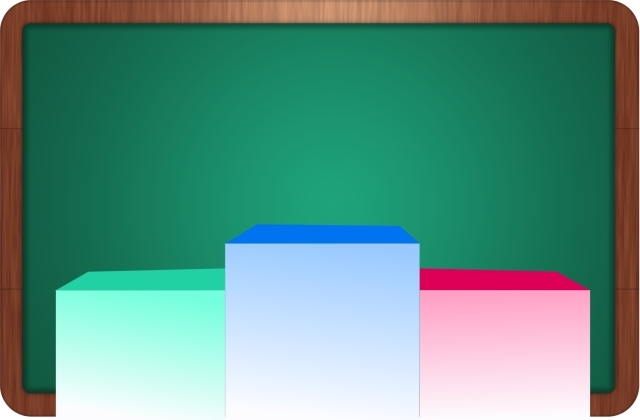
This background is drawn by a Shadertoy shader. Its source:

```glsl
float hash(vec2 p) {
    return fract(sin(dot(p, vec2(127.1, 311.7))) * 4375.85);
}

float noise(vec2 p) {
    vec2 i = floor(p), f = fract(p);
    f = f * f * (3.0 - 2.0 * f);
    return mix(mix(hash(i), hash(i + vec2(1, 0)), f.x),
               mix(hash(i + vec2(0, 1)), hash(i + vec2(1, 1)), f.x), f.y);
}

float roundedBox(vec2 p, vec2 center, vec2 halfSize, float radius) {
    vec2 q = abs(p - center) - halfSize + radius;
    return length(max(q, 0.0)) + min(max(q.x, q.y), 0.0) - radius;
}

// Signed distance to the line a-b, negative on its right side
float edge(vec2 p, vec2 a, vec2 b) {
    vec2 d = normalize(b - a);
    return dot(p - a, vec2(-d.y, d.x));
}

// Convex quad with clockwise corners
float quad(vec2 p, vec2 a, vec2 b, vec2 c, vec2 d) {
    return max(max(edge(p, a, b), edge(p, b, c)),
               max(edge(p, c, d), edge(p, d, a)));
}

float fill(float dist, float pixel) {
    return 1.0 - smoothstep(-0.5 * pixel, 0.5 * pixel, dist);
}

vec3 wood(vec2 p) {
    float grain = noise(p * vec2(170.0, 9.0)) * 0.6
                + noise(p * vec2(330.0, 24.0) + 7.0) * 0.4;
    float plank = floor((p.y + 0.071) / 0.3825);
    float seam = abs(fract((p.y + 0.071) / 0.3825 + 0.5) - 0.5) * 0.3825;
    vec3 color = mix(vec3(0.40, 0.18, 0.11), vec3(0.56, 0.30, 0.20), grain);
    color *= 0.96 + 0.08 * hash(vec2(plank, 3.0));
    color *= 1.0 - 0.2 * (1.0 - smoothstep(0.0, 0.003, seam));
    // Warm light over the middle of the top rail
    float light = exp(-pow((p.x - 0.79) / 0.36, 2.0)) * smoothstep(0.5, 1.0, p.y);
    return color + light * vec3(0.31, 0.33, 0.28);
}

vec3 board(vec2 p, float dist) {
    float r = length((p - vec2(0.79, 0.51)) * vec2(1.0, 0.96));
    vec3 color = mix(vec3(0.12, 0.65, 0.49), vec3(0.065, 0.34, 0.25),
                     smoothstep(-0.12, 0.95, r));
    float shade = 1.0 - smoothstep(0.0, 0.022, -dist);
    return color * (1.0 - 0.35 * shade);
}

// Front panel fading to white towards the floor
vec3 podium(vec3 color, vec2 p, float left, float right, float top,
            vec3 tint, float slant, float pixel) {
    vec2 center = vec2(left + right, top) * 0.5;
    vec2 halfSize = vec2(right - left, top) * 0.5;
    float across = (p.x - left) / (right - left) - 0.5;
    float fade = clamp(1.0 - p.y / top - slant * across, 0.0, 1.0);
    vec3 face = mix(tint, vec3(0.99, 0.99, 1.0), fade);
    return mix(color, face, fill(roundedBox(p, center, halfSize, 0.0), pixel));
}

void mainImage(out vec4 fragColor, in vec2 fragCoord) {
    vec2 p = fragCoord / iResolution.y;
    float pixel = 1.5 / iResolution.y;

    // Wooden frame
    float frame = roundedBox(p, vec2(0.761, 0.504), vec2(0.761, 0.496), 0.075);
    vec3 color = mix(vec3(1.0), wood(p) * (1.0 - 0.2 * smoothstep(-0.008, 0.0, frame)),
                     fill(frame, pixel));

    // Green panel with a dark inner rim
    float panel = roundedBox(p, vec2(0.759, 0.504), vec2(0.7055, 0.4405), 0.02);
    color *= 1.0 - 0.35 * exp(-max(panel, 0.0) * 250.0) * fill(frame, pixel);
    color = mix(color, board(p, panel), fill(panel, pixel));

    // Podium tops
    float leftTop = quad(p, vec2(0.133, 0.309), vec2(0.210, 0.353),
                         vec2(0.536, 0.361), vec2(0.536, 0.309));
    float rightTop = quad(p, vec2(0.999, 0.309), vec2(0.999, 0.361),
                          vec2(1.325, 0.353), vec2(1.405, 0.309));
    float middleTop = quad(p, vec2(0.536, 0.420), vec2(0.612, 0.466),
                           vec2(0.952, 0.462), vec2(0.999, 0.420));
    color = mix(color, vec3(0.13, 0.82, 0.64), fill(leftTop, pixel));
    color = mix(color, vec3(0.87, 0.00, 0.34), fill(rightTop, pixel));
    color = mix(color, vec3(0.00, 0.45, 0.94), fill(middleTop, pixel));

    // Podium fronts
    color = podium(color, p, 0.133, 0.536, 0.309, vec3(0.45, 1.0, 0.86), 0.2, pixel);
    color = podium(color, p, 0.999, 1.405, 0.309, vec3(1.0, 0.62, 0.77), -0.05, pixel);
    color = podium(color, p, 0.536, 0.999, 0.420, vec3(0.60, 0.79, 1.0), 0.12, pixel);

    fragColor = vec4(color, 1.0);
}
```
